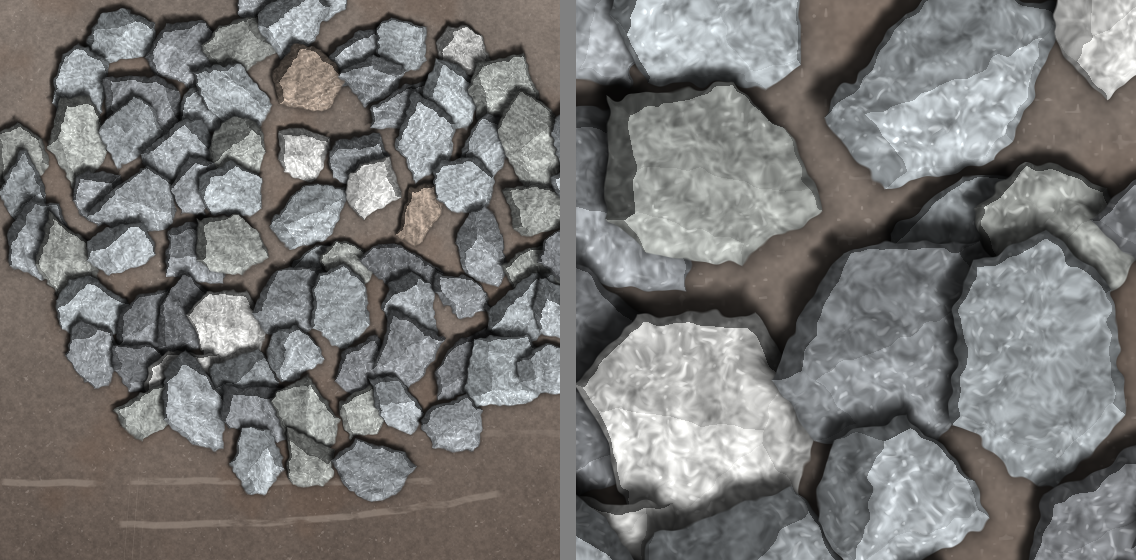
Left, the full canvas; right, a detail of the centre.
A Shadertoy shader for this texture:

```glsl
float hash(vec2 p) {
    return fract(sin(dot(p, vec2(127.1, 311.7))) * 43758.5453);
}

float noise(vec2 p) {
    vec2 i = floor(p), f = fract(p);
    f = f * f * (3.0 - 2.0 * f);
    return mix(mix(hash(i), hash(i + vec2(1, 0)), f.x),
               mix(hash(i + vec2(0, 1)), hash(i + vec2(1, 1)), f.x), f.y);
}

float fbm(vec2 p) {
    float sum = 0.0, amp = 0.5;
    for (int i = 0; i < 4; i++) {
        sum += amp * noise(p);
        p = mat2(1.6, 1.2, -1.2, 1.6) * p + 7.3;
        amp *= 0.5;
    }
    return sum;
}

mat2 rotation(float a) {
    return mat2(cos(a), sin(a), -sin(a), cos(a));
}

// Worn chalky line along height y, between x0 and x1
float scratch(vec2 p, float y, float x0, float x1) {
    float wobble = 0.006 * (noise(p * vec2(25, 3)) - 0.5);
    float line = smoothstep(0.008, 0.004, abs(p.y - y + wobble));
    float span = smoothstep(x0, x0 + 0.01, p.x) * smoothstep(x1, x1 - 0.02, p.x);
    return line * span * smoothstep(0.15, 0.5, fbm(p * vec2(30, 90)));
}

vec3 floorColor(vec2 p) {
    float stain = fbm(p * 5.0), grit = fbm(p * 130.0);
    vec3 col = mix(vec3(0.38, 0.335, 0.305), vec3(0.47, 0.43, 0.40), smoothstep(-0.1, 0.7, p.y));
    col *= 0.74 + 0.3 * stain + 0.26 * grit + 0.1 * noise(p * 340.0);
    col = mix(col, vec3(0.43, 0.32, 0.25), 0.2 * smoothstep(0.5, 0.75, fbm(p * 9.0 + 4.0)));
    col += 0.12 * smoothstep(0.8, 0.95, noise(p * 280.0)) * noise(p * 30.0);

    float bend = max(p.x - 0.3, 0.0);
    float marks = scratch(p, 0.137, 0.0, 0.18) + scratch(p, 0.14, 0.23, 0.78)
                + scratch(p, 0.062 + 0.16 * bend * bend, 0.21, 0.9)
                + 0.5 * scratch(p, 0.225, 0.72, 1.02);
    float scrape = abs(fract((p.x - 0.08 * p.y) * 70.0) - 0.5);
    marks += 0.4 * smoothstep(0.1, 0.0, scrape) * smoothstep(0.02, 0.01, abs(p.x - 0.08 * p.y - 0.235))
           * smoothstep(0.2, 0.12, p.y);
    return mix(col, vec3(0.58, 0.53, 0.49), 0.65 * min(marks, 1.0));
}

// Speckled mineral surface: cool grey, with a few pale and tan stones
vec3 rockColor(vec2 p, vec2 id) {
    float kind = hash(id + 31.0), tone = hash(id + 47.0);
    vec3 col = mix(vec3(0.53, 0.54, 0.555), vec3(0.72, 0.75, 0.765), tone);
    col = mix(col, vec3(0.66, 0.67, 0.64), 0.7 * step(0.78, kind));
    col = mix(col, vec3(0.82, 0.82, 0.81), step(0.97, kind));
    col = mix(col, vec3(0.62, 0.56, 0.51), step(kind, 0.012));

    vec2 q = rotation(tone * 6.28) * p + id * 3.7;
    float relief = fbm(q * 45.0) - fbm(q * 45.0 + vec2(0.2, 0.25));
    float veins = fbm(q * vec2(30, 110));
    col *= 0.62 + 0.28 * veins + 0.3 * fbm(q * 170.0) + 0.28 * noise(q * 340.0) + 0.8 * relief;
    float dust = smoothstep(0.62, 0.95, noise(q * 300.0)) * smoothstep(0.3, 0.6, fbm(q * 20.0));
    return col + 0.2 * dust;
}

void addStone(inout vec3 col, vec2 p, vec2 id, float pixel) {
    vec2 center = (id + 0.5 + 0.7 * (vec2(hash(id), hash(id + 5.0)) - 0.5)) * 0.098;
    if (length(p - center) > 0.16) return;
    float pile = length((center - vec2(0.55, 0.6)) / vec2(0.53, 0.44));
    if (pile > 0.98 + 0.1 * hash(id + 9.0) || hash(id + 13.0) < 0.02) return;

    float radius = mix(0.044, 0.070, hash(id + 17.0));
    float stretch = mix(1.0, 1.4, hash(id + 19.0));
    mat2 turn = rotation(6.28 * hash(id + 23.0));
    vec2 squash = vec2(1.0 / stretch, stretch * 0.95);
    vec2 q = (turn * (p - center)) / radius * squash;
    vec2 shadowShift = (turn * vec2(-0.09, 0.17)) * squash;

    // Two broad top planes
    float height = 9.0, body = -9.0, shadow = -9.0;
    vec3 normal = vec3(0, 0, 1);
    for (int k = 0; k < 2; k++) {
        vec2 tilt = 0.75 * (vec2(hash(id + float(k) + 61.0), hash(id + float(k) + 67.0)) - 0.5);
        float z = 0.55 + dot(tilt, q);
        if (z < height) { height = z; normal = vec3(-tilt, 1); }
    }
    // Broken sides, which also bound the outline
    for (int k = 0; k < 7; k++) {
        vec2 seed = id + float(k) * 1.37;
        float a = (float(k) + 0.85 * hash(seed + 71.0)) * 0.8976;
        vec2 n = vec2(cos(a), sin(a));
        float edge = dot(q, n) - mix(0.76, 1.1, hash(seed + 73.0));
        float slope = mix(0.8, 6.0, hash(seed + 79.0));
        body = max(body, edge);
        shadow = max(shadow, edge - dot(shadowShift, n));
        if (-edge * slope < height) { height = -edge * slope; normal = vec3(n * slope, 1); }
    }

    // Cast shadow and contact darkening
    col *= 1.0 - 0.68 * smoothstep(0.1, -0.08, shadow);
    col *= 1.0 - 0.35 * exp(-max(body, 0.0) * 12.0);

    float cover = smoothstep(pixel, -pixel, body * radius);
    if (cover > 0.0) {
        normal.xy = normal.xy * turn;
        float light = dot(normalize(normal), normalize(vec3(0.2, -0.6, 0.8)));
        float shade = 0.43 + 0.7 * max(light, 0.0);
        shade *= 0.88 + 0.12 * smoothstep(0.0, 0.08, -body);
        col = mix(col, rockColor(p, id) * shade, cover);
    }
}

void mainImage(out vec4 fragColor, in vec2 fragCoord) {
    vec2 uv = fragCoord / iResolution.y;
    vec3 col = floorColor(uv);

    // Ragged outlines, stones laid from the top row down
    vec2 p = uv + 0.007 * (vec2(noise(uv * 42.0), noise(uv * 42.0 + 9.0)) - 0.5)
                + 0.005 * (vec2(noise(uv * 120.0), noise(uv * 120.0 + 9.0)) - 0.5);
    vec2 cell = floor(p / 0.098);
    for (int j = 2; j >= -2; j--)
        for (int i = -2; i <= 2; i++)
            addStone(col, p, cell + vec2(i, j), 1.0 / iResolution.y);

    fragColor = vec4(clamp(col, 0.0, 1.0), 1.0);
}
```
